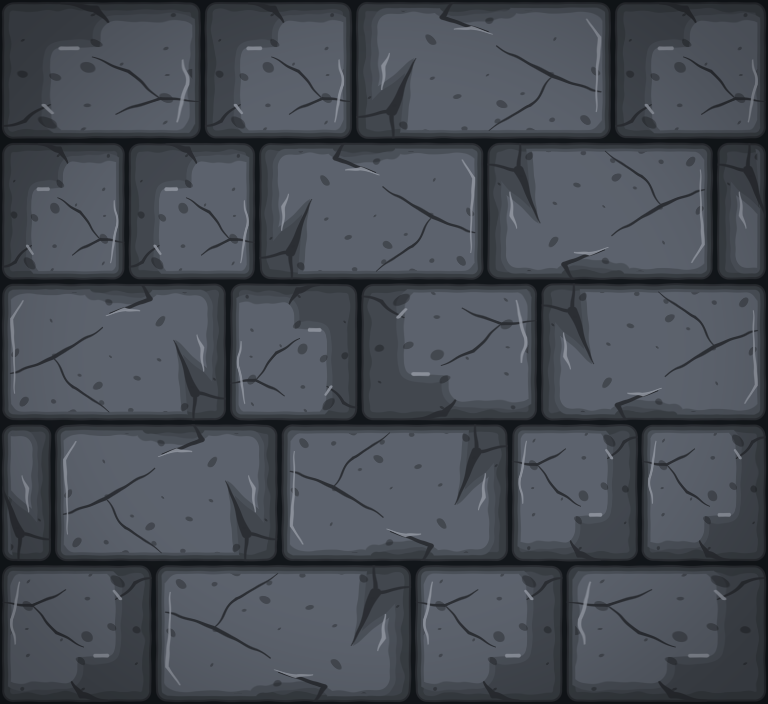
This texture is drawn by a Shadertoy shader. Its source:

```glsl
// Cartoon wall of cracked grey stone blocks in five staggered courses.

const vec3 GAP = vec3(0.07, 0.085, 0.10);
const vec3 EDGE = vec3(0.16, 0.17, 0.19);
const vec3 RIM = vec3(0.215, 0.235, 0.255);
const vec3 BODY = vec3(0.27, 0.29, 0.32);
const vec3 FACE = vec3(0.355, 0.378, 0.418);
const vec3 GLINT = vec3(0.56, 0.58, 0.62);
const float COURSES = 5.0;
const float WIDE_BLOCK = 0.296; // full width of a wide block, in canvas widths

// Vertical joints of each course, top to bottom, and mirror bits per block.
const vec4 JOINTS[5] = vec4[5](
    vec4(0.264, 0.461, 0.798, 1.0), vec4(0.165, 0.335, 0.632, 0.931),
    vec4(0.297, 0.468, 0.702, 1.0), vec4(0.069, 0.364, 0.664, 0.833),
    vec4(0.200, 0.538, 0.735, 1.0));
const int MIRROR_X[5] = int[5](0, 0, 3, 31, 15);
const int MIRROR_Y[5] = int[5](0, 24, 12, 28, 15);

vec2 hash2(vec2 p) {
    vec3 h = fract(p.xyx * vec3(0.1031, 0.1030, 0.0973));
    h += dot(h, h.yzx + 33.33);
    return fract((h.xx + h.yz) * h.zy);
}

float cornerSlope(vec2 cell, vec2 f, vec2 corner) {
    return dot(hash2(cell + corner) * 2.0 - 1.0, f - corner);
}

float gradientNoise(vec2 p) {
    vec2 i = floor(p), f = fract(p), u = f * f * (3.0 - 2.0 * f);
    return mix(mix(cornerSlope(i, f, vec2(0, 0)), cornerSlope(i, f, vec2(1, 0)), u.x),
               mix(cornerSlope(i, f, vec2(0, 1)), cornerSlope(i, f, vec2(1, 1)), u.x), u.y);
}

float roundBox(vec2 p, vec2 halfSize, float r) {
    vec2 d = abs(p) - halfSize + r;
    return length(max(d, 0.0)) + min(max(d.x, d.y), 0.0) - r;
}

// Segment whose radius runs from ra to rb.
float taper(vec2 p, vec2 a, vec2 b, float ra, float rb) {
    vec2 ab = b - a;
    float h = clamp(dot(p - a, ab) / dot(ab, ab), 0.0, 1.0);
    return length(p - a - ab * h) - mix(ra, rb, h);
}

// Two joined strokes, thickest at the bend.
float bend(vec2 p, vec2 a, vec2 b, vec2 c, float w) {
    return min(taper(p, a, b, w * 0.3, w), taper(p, b, c, w, w * 0.3));
}

float wideFace(vec2 p) {
    float slab = roundBox(p - vec2(0.875, 0.49), vec2(0.72, 0.42), 0.1);
    float chip = taper(p, vec2(0.08, 0.0), vec2(0.38, 0.58), 0.26, 0.0);
    float dip = taper(p, vec2(0.65, 1.0), vec2(0.95, 0.96), 0.16, 0.1);
    return max(slab, -min(chip, dip));
}

float wideCracks(vec2 p) {
    float d = bend(p, vec2(0.9, 0.67), vec2(1.27, 0.46), vec2(1.58, 0.34), 0.014);
    d = min(d, bend(p, vec2(1.27, 0.46), vec2(1.12, 0.25), vec2(0.87, 0.08), 0.011));
    d = min(d, bend(p, vec2(0.64, 1.0), vec2(0.56, 0.87), vec2(0.86, 0.78), 0.018));
    d = min(d, taper(p, vec2(0.24, 0.2), vec2(0.39, 0.58), 0.032, 0.002));
    return min(d, bend(p, vec2(0.0, 0.17), vec2(0.24, 0.2), vec2(0.25, 0.0), 0.014));
}

float wideGlints(vec2 p) {
    float d = bend(p, vec2(1.49, 0.86), vec2(1.565, 0.74), vec2(1.55, 0.2), 0.012);
    d = min(d, bend(p, vec2(0.22, 0.62), vec2(0.185, 0.52), vec2(0.18, 0.36), 0.013));
    return min(d, bend(p, vec2(0.64, 0.79), vec2(0.74, 0.81), vec2(0.88, 0.76), 0.013));
}

float smallFace(vec2 p) {
    float lower = roundBox(p - vec2(0.65, 0.37), vec2(0.375, 0.3), 0.1);
    float upper = roundBox(p - vec2(0.78 + 0.12 * (p.y - 0.6), 0.56), vec2(0.25, 0.29), 0.07);
    return min(lower, upper);
}

float smallCracks(vec2 p) {
    float d = bend(p, vec2(0.5, 0.59), vec2(0.7, 0.49), vec2(0.86, 0.31), 0.012);
    d = min(d, bend(p, vec2(0.62, 0.18), vec2(0.86, 0.31), vec2(1.09, 0.28), 0.012));
    d = min(d, bend(p, vec2(0.0, 0.1), vec2(0.14, 0.14), vec2(0.27, 0.26), 0.014));
    return min(d, bend(p, vec2(0.33, 0.98), vec2(0.52, 0.94), vec2(0.58, 0.84), 0.024));
}

float smallGlints(vec2 p) {
    float d = bend(p, vec2(0.99, 0.58), vec2(1.015, 0.4), vec2(0.96, 0.13), 0.013);
    d = min(d, taper(p, vec2(0.24, 0.25), vec2(0.28, 0.19), 0.013, 0.008));
    return min(d, taper(p, vec2(0.34, 0.655), vec2(0.41, 0.665), 0.014, 0.012));
}

// Scattered oval pits, one per grid cell at most.
float pits(vec2 p, float cellSize, float seed) {
    vec2 cell = floor(p / cellSize), id = cell + seed;
    vec2 r = hash2(id + 17.0);
    vec2 d = fract(p / cellSize) - 0.5 - (hash2(id) - 0.5) * 0.55;
    d.y += d.x * (r.y - 0.5);
    float radius = r.x < 0.3 ? -1.0 : mix(0.05, 0.21, r.y * r.y);
    return (length(d * vec2(0.9, 1.15)) - radius) * cellSize;
}

float cover(float d, float pixel) { return smoothstep(pixel, -pixel, d); }

void mainImage(out vec4 fragColor, in vec2 fragCoord) {
    vec2 uv = fragCoord / iResolution.xy;
    vec2 canvas = vec2(1.09, 1.0);
    float pixel = 0.75 / iResolution.y, facePixel = pixel * COURSES;

    // Find the block that holds this point.
    int row = clamp(4 - int(uv.y * COURSES), 0, 4), block = 0;
    float left = 0.0, right = 1.0;
    for (int i = 0; i < 4; i++) {
        float joint = JOINTS[row][i];
        if (uv.x >= joint) { left = joint; block = i + 1; }
        else right = min(right, joint);
    }
    float width = right - left;
    bool cropped = width < 0.1, wide = cropped || width > 0.28;

    // Mirrored block coordinates, one unit high.
    vec2 local = vec2((uv.x - left) / width, fract(uv.y * COURSES));
    vec2 size = vec2(width, 1.0 / COURSES) * canvas;
    float wobble = gradientNoise(uv * canvas * 38.0);
    float stone = roundBox((local - 0.5) * size, size * 0.5 - 0.0032, 0.016) + wobble * 0.0015;
    if (((MIRROR_X[row] >> block) & 1) == 1) local.x = 1.0 - local.x;
    if (((MIRROR_Y[row] >> block) & 1) == 1) local.y = 1.0 - local.y;
    if (cropped) local.x *= width / WIDE_BLOCK;
    vec2 p = local * vec2(wide ? 1.65 : 1.1, 1.0);
    vec2 q = p + 0.028 * vec2(gradientNoise(p * 8.0), gradientNoise(p * 8.0 + 40.0));

    // Stack the tones from joint to face.
    float face = wide ? wideFace(q) : smallFace(q);
    face = max(face, (stone + 0.012) * COURSES);
    vec3 color = mix(GAP, EDGE, cover(stone, pixel));
    color = mix(color, RIM, cover(stone + 0.0028, pixel));
    color = mix(color, BODY * 0.94, cover(stone + 0.012 + wobble * 0.007, pixel));
    color = mix(color, BODY * 1.06, cover(max(face - 0.045, (stone + 0.008) * COURSES), facePixel));
    color = mix(color, FACE, cover(face, facePixel));

    // Wear: pits, cracks and bright chipped edges.
    float pit = max(pits(q, 0.2, wide ? 3.0 : 29.0), (stone + 0.012) * COURSES);
    color *= 1.0 - 0.27 * cover(pit, facePixel);
    float crack = max(wide ? wideCracks(q) : smallCracks(q), stone * COURSES);
    color = mix(color, EDGE, 0.95 * cover(crack, facePixel));
    float glint = max(wide ? wideGlints(q) : smallGlints(q), (stone + 0.006) * COURSES);
    color = mix(color, GLINT, 0.85 * cover(glint, facePixel));

    // Shade towards the canvas corners.
    vec2 c = abs(uv - 0.5) * 2.0;
    color *= 1.02 - 0.22 * smoothstep(0.7, 1.4, length(c));
    fragColor = vec4(color, 1.0);
}
```
